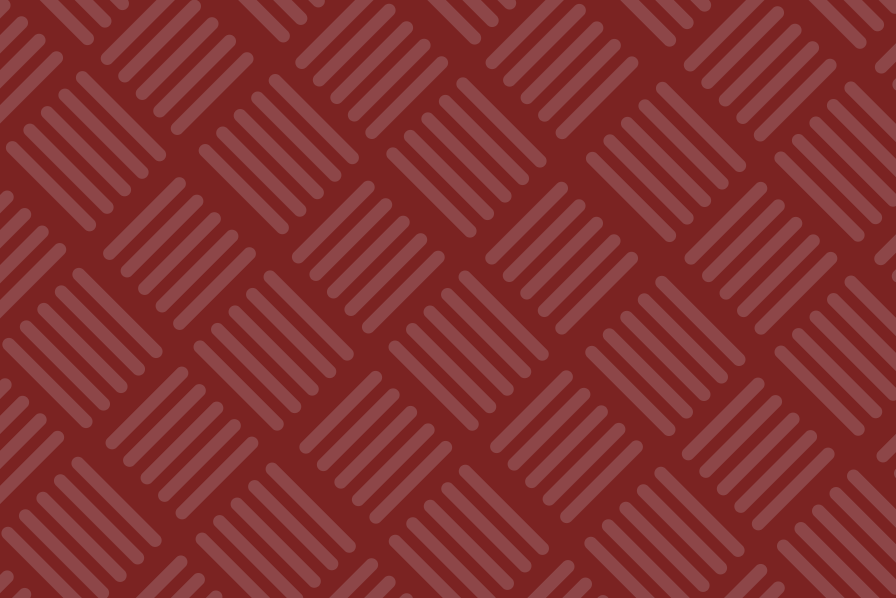
This pattern is drawn by a WebGL 1 fragment shader. Its source:

```glsl
precision highp float;

// Diagonal basket weave: blocks of five round-ended bars, alternately falling
// and rising at 45 degrees. Two interleaved grids are evaluated as distance
// fields, with a slight row tilt and a small random shift for each block.

uniform vec2 u_resolution;

// Lengths are fractions of the canvas height.
const vec3 GROUND_COLOR = vec3(0.482, 0.137, 0.133);
const vec3 BAR_COLOR = vec3(0.553, 0.275, 0.282);
const vec2 PITCH = vec2(0.3223, 0.3203);
const vec2 FALLING_ORIGIN = vec2(0.1406, 0.0946);
const vec2 RISING_ORIGIN = vec2(0.3000, 0.2531);
const float FALLING_HALF_LENGTH = 0.0912;
const float RISING_HALF_LENGTH = 0.0824;
const float BAR_GAP = 0.0414;
const float BAR_RADIUS = 0.0109;
const float OUTER_BAR = 2.0;      // bars on each side of the middle one
const float ROW_TILT = 0.013;     // rows sink slightly to the right
const float TILT_CENTER = 0.75;
const float JITTER = 0.0065;      // largest block shift on each axis

vec2 hash2(vec2 cell) {
  vec2 s = vec2(dot(cell, vec2(127.1, 311.7)), dot(cell, vec2(269.5, 183.3)));
  return fract(sin(s) * 43758.55);
}

// Distance to the nearest bar of a block; slope is -1 falling, +1 rising.
float blockDistance(vec2 p, vec2 origin, float slope, float halfLength) {
  vec2 level = vec2(p.x, p.y + ROW_TILT * (p.x - TILT_CENTER));
  vec2 cell = floor((level - origin) / PITCH + 0.5);
  vec2 center = origin + cell * PITCH;
  center.y -= ROW_TILT * (center.x - TILT_CENTER);
  center += JITTER * (2.0 * hash2(cell + 7.0 * slope) - 1.0);

  // Rotate into bar axes, then fold onto the closest of the bars.
  vec2 q = p - center;
  float along = (q.x + slope * q.y) * 0.70711;
  float across = (q.x - slope * q.y) * 0.70711;
  across -= BAR_GAP * clamp(floor(across / BAR_GAP + 0.5), -OUTER_BAR, OUTER_BAR);
  return length(vec2(max(abs(along) - halfLength, 0.0), across)) - BAR_RADIUS;
}

void main() {
  vec2 p = gl_FragCoord.xy / u_resolution.y;
  float falling = blockDistance(p, FALLING_ORIGIN, -1.0, FALLING_HALF_LENGTH);
  float rising = blockDistance(p, RISING_ORIGIN, 1.0, RISING_HALF_LENGTH);

  // One pixel of edge smoothing.
  float coverage = clamp(0.5 - min(falling, rising) * u_resolution.y, 0.0, 1.0);
  gl_FragColor = vec4(mix(GROUND_COLOR, BAR_COLOR, coverage), 1.0);
}
```
